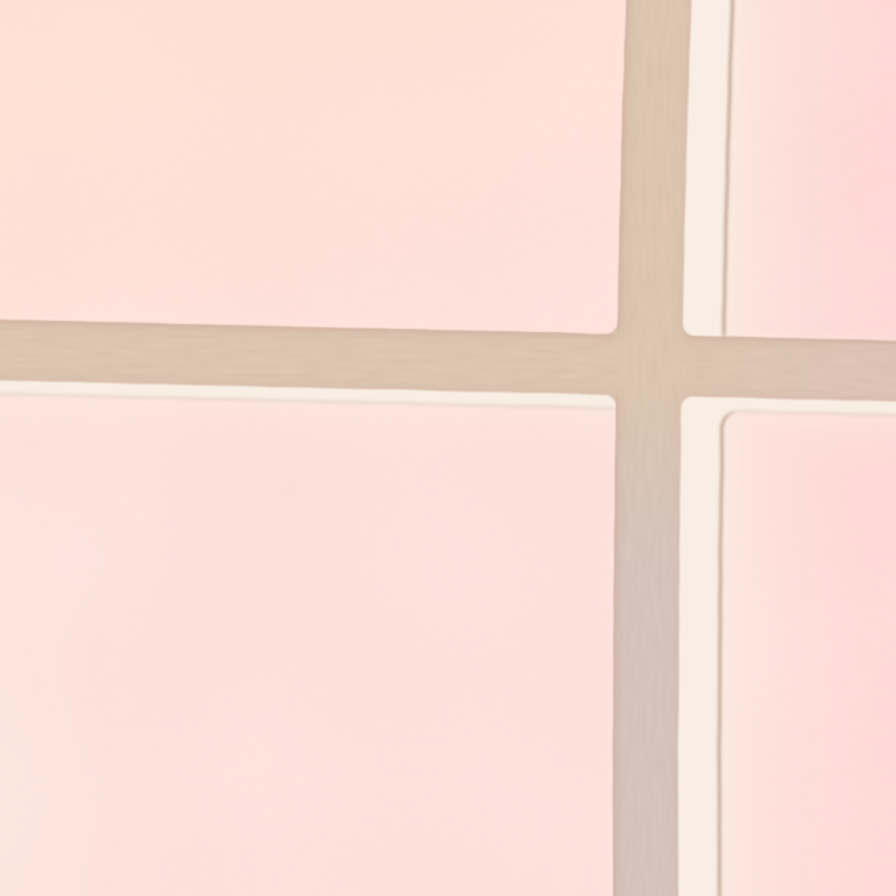
Reproduce this texture procedurally as a three.js fragment shader.

```glsl
// Glazed pink wall tiles seen close up, around one crossing of sandy grout.
// Each tile is a rounded box repeated with mod; a second, offset box gives
// the bevel and its crease. Gradient noise adds wobble, mottling and grain.

varying vec2 vUv;

const vec2 PITCH = vec2(0.90, 0.90);
const vec2 GROUT_WIDTH = vec2(0.073, 0.068);
const vec2 BEVEL = vec2(0.046, 0.015);      // left side, top side
const float CORNER = 0.013;
const float CREASE_CORNER = 0.020;
const float SOFT = 0.0022;
const float WOBBLE = 0.0012;
const float OVERHANG = 0.1;                 // crease box runs past right and bottom

const vec3 TILE_WARM = vec3(1.00, 0.875, 0.825);
const vec3 TILE_PINK = vec3(0.995, 0.880, 0.858);
const vec3 TILE_ROSE = vec3(1.00, 0.850, 0.842);
const vec3 CREAM = vec3(0.98, 0.925, 0.885);
const vec3 BEVEL_LIGHT = vec3(0.975, 0.935, 0.895);
const vec3 CREASE = vec3(0.80, 0.70, 0.64);
const vec3 GROUT_SAND = vec3(0.86, 0.775, 0.690);
const vec3 GROUT_ROSE = vec3(0.87, 0.765, 0.710);
const vec3 GROUT_GREY = vec3(0.835, 0.765, 0.735);
const vec3 GROUT_EDGE = vec3(0.80, 0.66, 0.60);

vec2 hash2(vec2 p) {
  p = vec2(dot(p, vec2(127.1, 311.7)), dot(p, vec2(269.5, 183.3)));
  return fract(sin(p) * 43758.5) * 2.0 - 1.0;
}

float gradientNoise(vec2 p) {
  vec2 i = floor(p), f = fract(p);
  vec2 w = f * f * f * (f * (f * 6.0 - 15.0) + 10.0);
  float a = dot(hash2(i), f);
  float b = dot(hash2(i + vec2(1.0, 0.0)), f - vec2(1.0, 0.0));
  float c = dot(hash2(i + vec2(0.0, 1.0)), f - vec2(0.0, 1.0));
  float d = dot(hash2(i + 1.0), f - 1.0);
  return mix(mix(a, b, w.x), mix(c, d, w.x), w.y);
}

float roundBox(vec2 p, vec2 halfSize, float r) {
  vec2 q = abs(p) - halfSize + r;
  return length(max(q, 0.0)) + min(max(q.x, q.y), 0.0) - r;
}

// Position relative to the grout crossing, with the joints' slant and wobble
vec2 toGrid(vec2 uv) {
  vec2 joint = vec2(0.7207 - 0.0046 * uv.y + 0.0189 * uv.y * uv.y,
                    0.6095 - 0.0235 * uv.x);
  vec2 wobble = vec2(gradientNoise(uv * vec2(6.0, 22.0)),
                     gradientNoise(uv * vec2(22.0, 6.0) + 31.0));
  return uv - joint + WOBBLE * wobble;
}

vec3 groutColor(vec2 uv, vec2 grid, vec2 q, float d) {
  vec3 color = mix(GROUT_SAND, GROUT_ROSE, smoothstep(0.75, 1.0, uv.x));
  color = mix(color, GROUT_GREY, smoothstep(0.02, -0.25, grid.y));

  // Grain runs along each joint
  float across = gradientNoise(uv * vec2(30.0, 180.0));
  float upward = gradientNoise(uv * vec2(180.0, 30.0) + 9.0);
  float vertical = step(abs(grid.x), 0.5 * GROUT_WIDTH.x);
  color += 0.022 * mix(across, upward, vertical);

  // Dark contact line, stronger beside a tile's right and bottom sides
  vec2 halfTile = 0.5 * (PITCH - GROUT_WIDTH);
  float shaded = max(step(halfTile.x, q.x), step(halfTile.y, -q.y));
  float contact = exp(-max(d, 0.0) / 0.0045) * mix(0.3, 0.75, shaded);
  return mix(color, GROUT_EDGE, contact);
}

vec3 tileColor(vec2 uv, vec2 id, vec2 q) {
  vec2 halfTile = 0.5 * (PITCH - GROUT_WIDTH);

  // Glaze: warm above, pink below, rosier to the right
  vec3 glaze = mix(TILE_PINK, TILE_WARM, smoothstep(0.55, 1.1, uv.y - 0.35 * uv.x + 0.1));
  glaze = mix(glaze, TILE_ROSE, 0.9 * smoothstep(0.78, 1.0, uv.x));
  glaze = mix(glaze, CREAM, 0.4 * smoothstep(0.22, 0.0, uv.x) * smoothstep(0.7, 0.2, uv.y));
  glaze += 0.004 * hash2(id).x;
  glaze += vec3(0.004, 0.012, 0.014) * gradientNoise(uv * 5.0 + 3.0);
  glaze += 0.005 * gradientNoise(uv * vec2(60.0, 90.0));

  // Cream sheen fading inward from the bevelled sides
  float fromLeft = q.x + halfTile.x - BEVEL.x;
  float fromTop = halfTile.y - BEVEL.y - q.y;
  float sheen = max(0.85 * exp(-max(fromLeft, 0.0) / 0.034),
                    0.55 * exp(-max(fromTop, 0.0) / 0.022));
  vec3 color = mix(glaze, CREAM, sheen);

  // Bevel strip and its crease
  vec2 center = 0.5 * (BEVEL + OVERHANG) * vec2(1.0, -1.0);
  float face = roundBox(q - center, halfTile + 0.5 * (OVERHANG - BEVEL), CREASE_CORNER);
  color = mix(color, BEVEL_LIGHT, smoothstep(-SOFT, SOFT, face));
  float leftSide = smoothstep(0.018, 0.0, fromLeft);
  float line = exp(-face * face / 0.000009);
  color = mix(color, CREASE, line * mix(0.22, 0.85, leftSide));

  // Thin warm rim where the glaze meets the grout
  float rim = exp(min(roundBox(q, halfTile, CORNER), 0.0) / 0.003);
  return mix(color, CREAM, 0.5 * rim);
}

void main() {
  vec2 grid = toGrid(vUv);
  vec2 id = floor(grid / PITCH);
  vec2 q = mod(grid, PITCH) - 0.5 * PITCH;
  float d = roundBox(q, 0.5 * (PITCH - GROUT_WIDTH), CORNER);

  float grout = smoothstep(-SOFT, SOFT, d);
  vec3 color = mix(tileColor(vUv, id, q), groutColor(vUv, grid, q, d), grout);
  gl_FragColor = vec4(clamp(color, 0.0, 1.0), 1.0);
}
```
